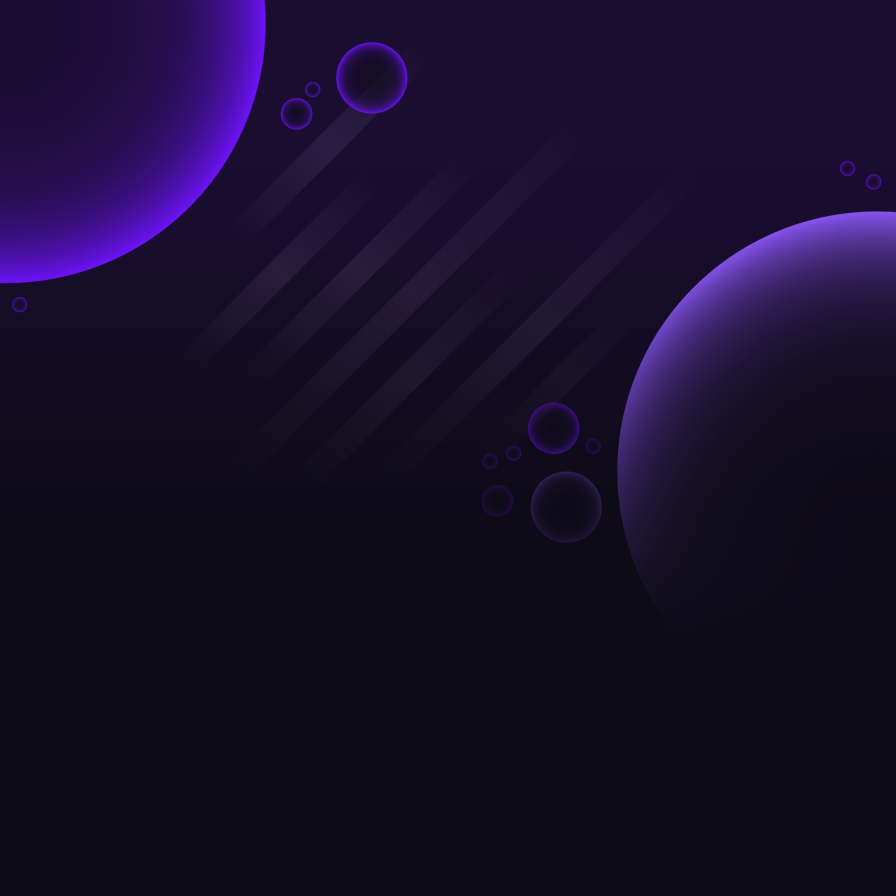
This background is drawn by a Shadertoy shader. Its source:

```glsl
// Dark violet backdrop with two rim-lit spheres, diagonal light streaks and small glowing bubbles.

const vec3 NIGHT  = vec3(0.050, 0.043, 0.085);
const vec3 PLUM   = vec3(0.102, 0.052, 0.190);
const vec3 VIOLET = vec3(0.425, 0.070, 0.970);
const vec3 LILAC  = vec3(0.530, 0.330, 0.940);

// Anti-aliased coverage of a signed distance
float cover(float d) {
    float px = 1.0 / iResolution.y;
    return 1.0 - smoothstep(-0.75 * px, 0.75 * px, d);
}

// Disc with a body colour and a rim glow that decays inwards
vec3 sphere(vec3 base, vec2 p, vec2 center, float radius, vec3 body, vec3 rim, float falloff, float power) {
    float d = length(p - center) - radius;
    float glow = power * exp(min(d, 0.0) / falloff);
    return mix(base, mix(body, rim, glow), cover(d));
}

// Translucent bubble with a thin bright rim
vec3 bubble(vec3 base, vec2 p, vec2 center, float radius, vec3 rim, float power) {
    vec3 body = mix(base, NIGHT, 0.45 * power);
    return sphere(base, p, center, radius, body, rim, 0.0012 + 0.12 * radius, power);
}

// Evenly spaced 45 degree bands, fading towards both ends
float streaks(vec2 p) {
    // Centre along the band, half length, strength
    vec3 band[7] = vec3[7](
        vec3(0.208, 0.215, 1.00), vec3(0.010, 0.205, 1.00), vec3(0.098, 0.250, 0.95),
        vec3(0.130, 0.390, 0.85), vec3(0.046, 0.250, 0.65), vec3(0.241, 0.345, 0.75),
        vec3(0.208, 0.170, 0.40));
    float across = p.x - p.y + 1.0;
    float along = p.x + p.y - 1.0;
    float light = 0.0;
    for (int i = 0; i < 7; i++) {
        float side = abs(across - 0.5286 - 0.0872 * float(i)) - 0.0202;
        float fade = max(1.0 - abs(along - band[i].x) / band[i].y, 0.0);
        light += band[i].z * fade * cover(side * 0.7071);
    }
    return light;
}

void mainImage(out vec4 fragColor, in vec2 fragCoord) {
    vec2 p = fragCoord / iResolution.xy;

    // Vertical backdrop gradient
    vec3 col = mix(NIGHT, PLUM, smoothstep(0.34, 0.87, p.y));

    // Diagonal light
    col = mix(col, vec3(0.90, 0.80, 1.0), 0.085 * streaks(p));

    // Upper left sphere, lit all around
    col = sphere(col, p, vec2(0.0065, 0.974), 0.290, PLUM, VIOLET, 0.058, 1.0);

    // Right sphere, lit from above and dissolving below
    float topLight = smoothstep(0.27, 0.77, p.y);
    vec3 shade = mix(NIGHT, PLUM, 0.6 * smoothstep(0.40, 0.78, p.y));
    col = sphere(col, p, vec2(0.979, 0.474), 0.290, shade, LILAC, 0.055, topLight);

    // Violet bubbles: centre, radius, strength
    vec4 drops[11] = vec4[11](
        vec4(0.415, 0.913, 0.0397, 0.95), vec4(0.331, 0.873, 0.0176, 0.85),
        vec4(0.349, 0.900, 0.0085, 0.75), vec4(0.022, 0.660, 0.0085, 0.65),
        vec4(0.946, 0.812, 0.0085, 0.75), vec4(0.975, 0.797, 0.0085, 0.75),
        vec4(0.618, 0.522, 0.0286, 0.50), vec4(0.555, 0.441, 0.0176, 0.22),
        vec4(0.573, 0.494, 0.0085, 0.34), vec4(0.547, 0.485, 0.0085, 0.27),
        vec4(0.662, 0.502, 0.0085, 0.28));
    for (int i = 0; i < 11; i++) {
        col = bubble(col, p, drops[i].xy, drops[i].z, VIOLET, drops[i].w);
    }

    // Pale bubble, dimmer at its foot
    float paleLight = mix(0.16, 0.30, smoothstep(0.39, 0.475, p.y));
    col = bubble(col, p, vec2(0.632, 0.434), 0.0397, LILAC, paleLight);

    fragColor = vec4(col, 1.0);
}
```
